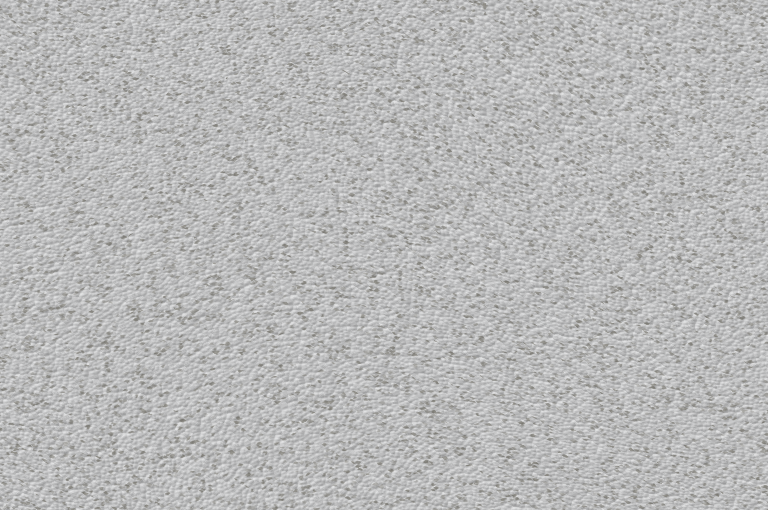
A WebGL 1 fragment shader for this texture:

```glsl
precision highp float;
// Fine pale grey stucco: tiny side-lit grains with scattered brownish pits.

uniform vec2 u_resolution;

const vec3 PLASTER_COLOR = vec3(0.744, 0.746, 0.749);
const vec3 PIT_COLOR = vec3(0.505, 0.498, 0.470);
const vec2 GRAIN_DENSITY = vec2(104.0, 160.0); // grains per canvas height
const vec2 PIT_DENSITY = vec2(92.0, 152.0);    // possible pits per canvas height
const vec2 LIGHT_STEP = vec2(-0.15, 0.27);     // towards the light, in grains
const float RELIEF_GAIN = 0.17;
const float TONE_SPREAD = 0.08;
const float PIT_CHANCE = 0.28;
const float PIT_RADIUS = 0.38;
const float PIT_SOFTNESS = 0.22;
const float PIT_PATCHINESS = 0.15;

vec2 hash2(vec2 cell) {
  vec3 q = fract(cell.xyx * vec3(0.1031, 0.1030, 0.0973));
  q += dot(q, q.yzx + 33.33);
  return fract((q.xx + q.yz) * q.zy);
}

// Cellular noise: distance to the nearest grain centre, and that grain's tone
vec2 grains(vec2 p) {
  vec2 base = floor(p);
  vec2 nearest = vec2(9.0, 0.0);
  for (int y = -1; y <= 1; y++) {
    for (int x = -1; x <= 1; x++) {
      vec2 cell = base + vec2(float(x), float(y));
      float d = length(cell + hash2(cell) - p);
      if (d < nearest.x) nearest = vec2(d, hash2(cell + 71.0).x);
    }
  }
  return nearest;
}

// Slow variation from layered sines, about -1 to 1
float patches(vec2 p) {
  return 0.4 * sin(p.x * 5.3 + 2.1 * sin(p.y * 4.1))
       + 0.35 * sin(p.y * 9.7 - p.x * 3.2 + 1.7)
       + 0.25 * sin(p.x * 17.0 + p.y * 13.0 + 2.0 * sin(p.x * 8.0));
}

// Coverage by ragged flat pits of random size, tilt and depth
float pits(vec2 p, float chance) {
  vec2 base = floor(p);
  vec2 ragged = p + 0.15 * sin(p.yx * vec2(5.1, 4.3) + 2.0 * sin(p * 2.7));
  float cover = 0.0;
  for (int y = -1; y <= 1; y++) {
    for (int x = -1; x <= 1; x++) {
      vec2 cell = base + vec2(float(x), float(y));
      vec2 kind = hash2(cell + 19.0);
      vec2 shape = hash2(cell + 137.0);
      vec2 offset = ragged - cell - 0.15 - 0.7 * hash2(cell);
      offset.y += (shape.x - 0.3) * 0.8 * offset.x;
      float radius = PIT_RADIUS * mix(0.65, 1.3, shape.y);
      float inside = 1.0 - smoothstep(radius - PIT_SOFTNESS, radius + PIT_SOFTNESS, length(offset));
      cover = max(cover, inside * step(kind.x, chance) * mix(0.4, 1.0, kind.y));
    }
  }
  return cover;
}

void main() {
  vec2 uv = gl_FragCoord.xy / u_resolution.y;

  // Gentle flow bends the rows of grains
  vec2 flow = uv;
  flow.y += 0.035 * sin(uv.x * 4.3 + 1.2 * sin(uv.y * 3.0) + 0.8);
  flow.x += 0.020 * sin(uv.y * 6.1 + uv.x * 2.0);

  // Side-lit relief and tone of the grains
  vec2 p = flow * GRAIN_DENSITY;
  float relief = grains(p + LIGHT_STEP).x - grains(p - LIGHT_STEP).x;
  float tone = grains(p).y - 0.5;
  vec3 color = PLASTER_COLOR + RELIEF_GAIN * relief + TONE_SPREAD * tone;

  // Pits, gathered in faint loose patches
  float chance = PIT_CHANCE * (1.0 + PIT_PATCHINESS * patches(uv * 1.9 + 4.0));
  float pit = pits(flow * PIT_DENSITY, chance);
  color = mix(color, PIT_COLOR + 0.5 * RELIEF_GAIN * relief, 0.85 * pit);

  gl_FragColor = vec4(clamp(color, 0.0, 1.0), 1.0);
}
```
